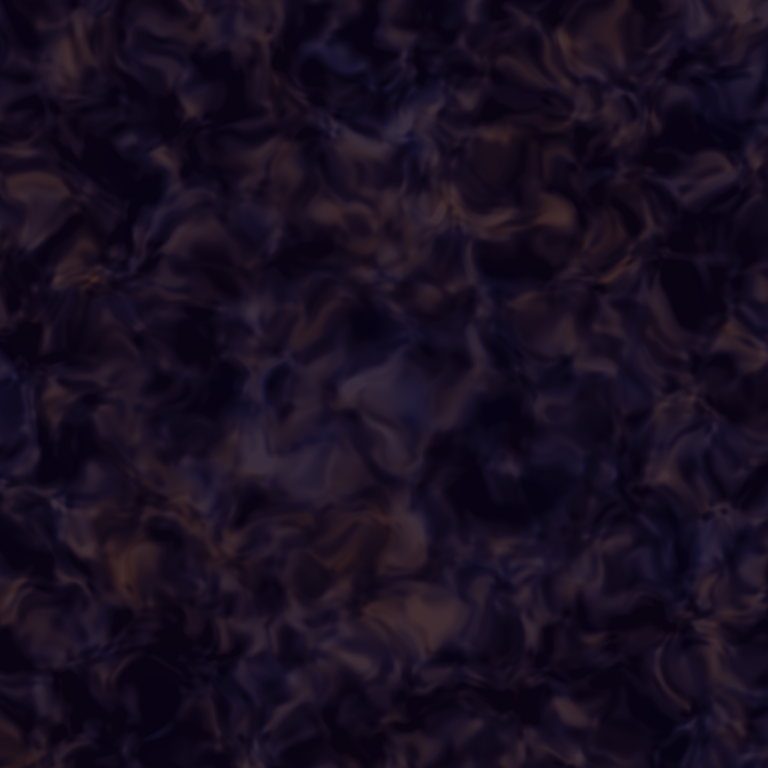
Reproduce this texture procedurally as a Shadertoy shader.

```glsl
// Dark violet mottled surface with inky pits, webby strands and faint brown flecks
#define PATCH_SCALE 7.0
#define CLUMP_SCALE 17.0
#define GRAIN_SCALE 36.0
#define FINE_SCALE 76.0
#define WARP_AMOUNT 0.022
#define CONTRAST 1.0
#define WARMTH 0.014

const vec3 INK    = vec3(0.035, 0.010, 0.075);
const vec3 NIGHT  = vec3(0.070, 0.040, 0.110);
const vec3 PLUM   = vec3(0.100, 0.060, 0.140);
const vec3 MAUVE  = vec3(0.142, 0.090, 0.156);
const vec3 FLECK  = vec3(0.215, 0.152, 0.200);

float hash(vec2 p) {
    vec3 q = fract(vec3(p.xyx) * 0.1031);
    q += dot(q, q.yzx + 33.33);
    return fract((q.x + q.y) * q.z);
}

// Value noise scaled to zero mean and roughly unit deviation
float noise(vec2 p) {
    vec2 cell = floor(p), f = fract(p);
    f = f * f * (3.0 - 2.0 * f);
    float low  = mix(hash(cell), hash(cell + vec2(1, 0)), f.x);
    float high = mix(hash(cell + vec2(0, 1)), hash(cell + vec2(1, 1)), f.x);
    return (mix(low, high, f.y) - 0.5) * 4.66;
}

// Noise on a lattice turned by an angle, so that layers do not line up
float layer(vec2 p, float scale, float angle) {
    float c = cos(angle), s = sin(angle);
    return noise(mat2(c, s, -s, c) * p * scale + 40.0 + angle * 17.0);
}

// Thin bright strands along the zero lines of the noise
float strands(vec2 p, float scale, float angle) {
    return (0.8 - abs(layer(p, scale, angle))) * 1.65;
}

// Tone in deviations from the mean to colour
vec3 palette(float tone) {
    vec3 c = mix(INK, NIGHT, smoothstep(-1.6, -0.3, tone));
    c = mix(c, PLUM, clamp((tone + 0.37) / 0.7, 0.0, 1.0));
    c = mix(c, MAUVE, clamp((tone - 0.33) / 0.6, 0.0, 1.0));
    return mix(c, FLECK, clamp((tone - 0.93) / 1.25, 0.0, 1.3));
}

void mainImage(out vec4 fragColor, in vec2 fragCoord) {
    vec2 uv = fragCoord / iResolution.xy;

    // Bend the domain for irregular shapes
    vec2 bend = vec2(layer(uv, 13.0, 0.4), layer(uv, 13.0, 2.1));
    bend += 0.4 * vec2(layer(uv, 32.0, 1.3), layer(uv, 32.0, 2.8));
    vec2 p = uv + WARP_AMOUNT * 0.5 * bend;

    // The middle is softer, the rim is grainier
    float rim = smoothstep(0.15, 0.45, length(uv - 0.5) + 0.04 * layer(uv, 5.0, 0.9));
    float patchW = mix(0.50, 0.38, rim);
    float clumpW = mix(0.62, 0.42, rim);
    float grainW = mix(0.50, 0.62, rim);
    float fineW  = mix(0.28, 0.48, rim);
    float webW   = 0.36;

    float tone = patchW * layer(p, PATCH_SCALE, 0.5)
               + clumpW * layer(p, CLUMP_SCALE, 1.1)
               + grainW * layer(p, GRAIN_SCALE, 1.9)
               + fineW * layer(p, FINE_SCALE, 2.6)
               + webW * strands(p, CLUMP_SCALE * 1.2, 0.2);
    float power = patchW * patchW + clumpW * clumpW + grainW * grainW
                + fineW * fineW + webW * webW;
    tone *= CONTRAST * inversesqrt(power);

    // Drift between brown and blue, strongest in the light parts
    float warm = 0.6 * layer(p, 6.0, 2.3) + 0.6 * layer(p, 20.0, 0.7) + 0.4 * layer(p, 45.0, 1.5);
    float lightness = smoothstep(-1.2, 1.4, tone);
    vec3 color = palette(tone);
    color += WARMTH * warm * (0.3 + lightness) * vec3(0.7, 0.1, -0.9);

    fragColor = vec4(clamp(color, 0.0, 1.0), 1.0);
}
```
